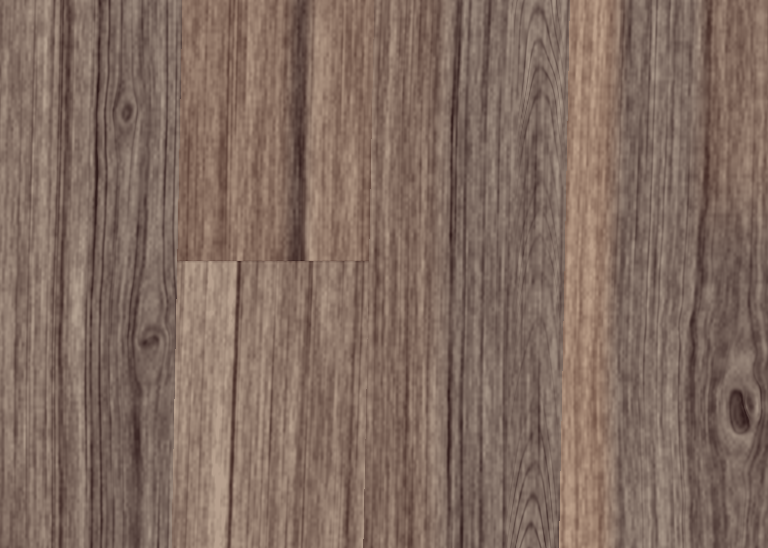
A Shadertoy shader for this texture:

```glsl
// Walnut plank flooring: upright boards with streaks, knots and arched grain.
#define SEAM_A 0.333
#define SEAM_B 0.683
#define SEAM_C 1.040
#define JOINT_Y 0.523
#define SKEW 0.02
#define GRAIN 0.85
#define PORES 0.42
#define DARK vec3(0.33, 0.255, 0.235)
#define LIGHT vec3(0.622, 0.553, 0.500)
#define WARMTH vec3(0.024, -0.004, -0.020)

float hash(vec2 p) {
    return fract(sin(dot(p, vec2(127.1, 311.7))) * 43758.5453);
}

float noise(vec2 p) {
    vec2 i = floor(p), f = fract(p);
    f = f * f * (3.0 - 2.0 * f);
    return mix(mix(hash(i), hash(i + vec2(1, 0)), f.x),
               mix(hash(i + vec2(0, 1)), hash(i + vec2(1, 1)), f.x), f.y);
}

// Soft upright band
float streak(float x, float centre, float width) {
    float d = (x - centre) / width;
    return exp(-d * d);
}

// Sparse thin dark lines, one per column, broken along y
float veins(vec2 g, float columns) {
    float cell = floor(g.x * columns), at = 0.25 + 0.5 * hash(vec2(cell, columns));
    float strength = hash(vec2(cell, 5.0));
    float broken = smoothstep(0.25, 0.65, noise(vec2(cell * 3.7, g.y * 4.0)));
    return strength * strength * broken * streak(fract(g.x * columns), at, 0.0022 * columns);
}

// Fibres at several widths, long in y, centred on zero
float fibres(vec2 g) {
    float sum = 0.30 * (noise(g * vec2(24.0, 0.6)) - 0.5);
    sum += 0.42 * (noise(g * vec2(70.0, 1.6)) - 0.5);
    sum += 0.62 * (noise(g * vec2(165.0, 4.5)) - 0.5);
    return sum + 0.06;
}

// Bends the grain around a knot and returns its darkness
float knot(inout vec2 g, vec2 p, vec2 centre, float radius) {
    vec2 d = (p - centre) * vec2(1.0, 0.5);
    d += 1.1 * radius * (vec2(noise(p * 22.0), noise(p * 22.0 + 9.0)) - 0.5);
    float r2 = dot(d, d) / (radius * radius);
    g.x -= d.x / (r2 + 0.5);
    float rings = 0.5 + 0.5 * cos(8.0 * sqrt(r2) + 5.0 * noise(p * 30.0));
    return 0.40 * exp(-3.5 * r2) + 0.45 * rings * exp(-0.6 * r2);
}

// Nested arches, pointing up; returns tone in x and coverage in y
vec2 arches(vec2 g) {
    float dx = g.x - 0.988 - 0.022 * (noise(vec2(2.0, g.y * 5.0)) - 0.5);
    float q = g.y + 105.0 * dx * dx + 0.05 * noise(g * vec2(45.0, 8.0));
    float rings = 0.5 + 0.5 * sin(q * 95.0 + 14.0 * noise(vec2(q * 7.0, 4.0)));
    float bands = noise(vec2(q * 24.0, dx * 8.0)) + noise(vec2(q * 6.0, 8.0));
    float tone = 0.42 * (bands - 1.0) - 0.60 * (pow(rings, 5.0) - 0.25);
    float shown = 0.35 + 0.65 * smoothstep(0.25, 0.55, noise(vec2(7.0, g.y * 3.5)));
    return vec2(tone, shown * (1.0 - smoothstep(0.026, 0.052, abs(dx))));
}

void mainImage(out vec4 fragColor, in vec2 fragCoord) {
    float pixel = 1.0 / iResolution.y;
    vec2 p = fragCoord * pixel, g, arch = vec2(0.0);
    p.x += SKEW * (1.0 - p.y);
    g = p + vec2(0.014 * (noise(p * vec2(5.0, 2.6)) - 0.5), 0.0);
    float tone, warm, id, lines = 0.5;
    float ragged = 0.35 + 0.9 * noise(g * vec2(150.0, 14.0));

    // Board tones, left to right
    if (p.x < SEAM_A) {
        id = 0.0;
        float dark = knot(g, p, vec2(0.232, 0.796), 0.019) + knot(g, p, vec2(0.290, 0.385), 0.026);
        tone = 0.66 - 0.16 * smoothstep(0.15, 0.22, g.x) + 0.14 * smoothstep(0.29, 0.33, g.x);
        tone -= 0.45 * streak(g.x, 0.128, 0.004) + 0.42 * streak(g.x, 0.185, 0.004);
        tone -= ragged * (0.35 * streak(g.x, 0.268, 0.011) + 0.3 * streak(g.x, 0.205, 0.005)) + dark;
        warm = 0.3 - 0.3 * smoothstep(0.1, 0.25, g.x);
        lines = 0.8;
    } else if (p.x < SEAM_B && p.y > JOINT_Y) {
        id = 1.0;
        g.x = mix(p.x, g.x, 0.3);
        tone = 0.58 + 0.12 * streak(g.x, 0.60, 0.03);
        tone -= 0.62 * ragged * streak(g.x, 0.55, 0.015);
        warm = 1.1 - 0.9 * streak(g.x, 0.55, 0.02);
    } else if (p.x < SEAM_B) {
        id = 2.0;
        g.x = mix(p.x, g.x, 0.5) + 0.02 * (JOINT_Y - p.y);
        tone = 0.93 - 0.30 * smoothstep(0.40, 0.60, g.x);
        tone -= 0.75 * streak(g.x, 0.447, 0.0035) + 0.25 * ragged * streak(g.x, 0.665, 0.010);
        warm = 0.7;
        lines = 0.7;
    } else if (p.x < SEAM_C) {
        id = 3.0;
        float grey = smoothstep(0.78, 0.86, g.x);
        tone = 0.53 + 0.06 * grey - 0.60 * ragged * streak(g.x, 0.836, 0.005);
        tone -= 0.42 * streak(g.x, 0.860, 0.003) + 0.45 * streak(g.x, 0.895, 0.004);
        tone += 0.15 * streak(g.x, 0.82, 0.006);
        warm = 0.7 - 0.7 * grey;
        lines += 0.5 * grey;
        arch = arches(g);
    } else {
        id = 4.0;
        float dark = knot(g, p, vec2(1.365, 0.27), 0.042);
        float orange = 1.0 - smoothstep(1.11, 1.16, g.x), edge = smoothstep(1.26, 1.31, g.x);
        float upper = edge * smoothstep(0.50, 0.72, p.y);
        tone = 0.60 + 0.16 * orange - 0.16 * edge + 0.18 * upper - 0.9 * dark;
        tone += 0.22 * streak(g.x, 1.205, 0.010) - 0.40 * ragged * streak(g.x, 1.155, 0.006);
        tone -= 0.50 * ragged * streak(g.x, 1.295, 0.008);
        warm = 1.5 * orange + 0.8 * upper;
        lines = 0.9 - 0.6 * max(orange, upper);
    }

    // Grain, pores and veins
    vec2 local = g + vec2(id * 7.3, id * 3.1);
    tone += GRAIN * mix(fibres(local), arch.x + 0.4 * fibres(local), arch.y);
    tone += PORES * (noise(local * vec2(200.0, 38.0)) - 0.5);
    tone += 0.24 * (noise(p * vec2(180.0, 140.0)) - 0.5);
    tone -= 0.75 * lines * (1.0 - arch.y) * (veins(local, 48.0) + 0.7 * veins(local, 83.0));

    // Board joints
    float seam = min(abs(p.x - SEAM_A), min(abs(p.x - SEAM_B), abs(p.x - SEAM_C)));
    tone -= 0.06 * (1.0 - smoothstep(0.0, 2.0 * pixel, seam));
    float middle = step(SEAM_A, p.x) * step(p.x, SEAM_B);
    tone -= 0.22 * middle * (1.0 - smoothstep(0.0, 2.0 * pixel, abs(p.y - JOINT_Y)));

    vec3 wood = mix(DARK, LIGHT, clamp(tone, -0.45, 1.25)) + WARMTH * warm;
    fragColor = vec4(wood, 1.0);
}
```
